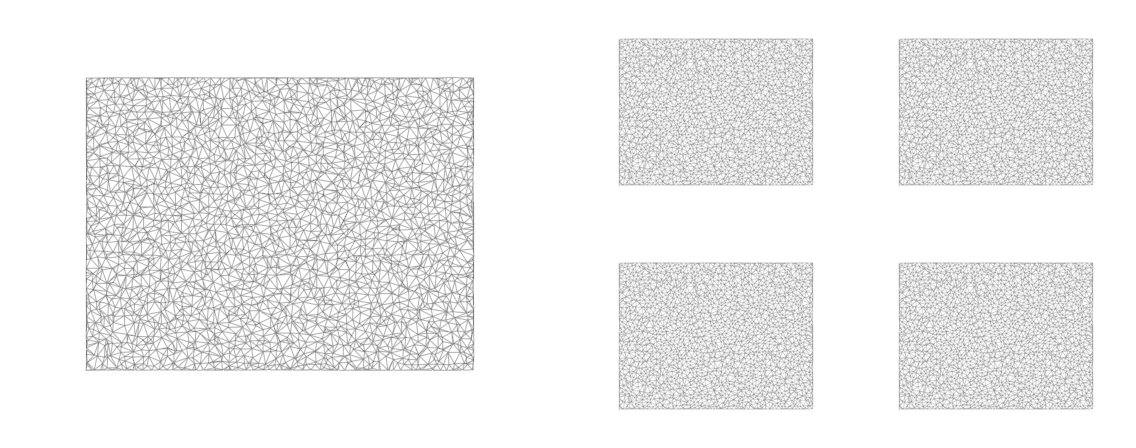
Left: one tile. Right: repeated 2 by 2.
Give the GLSL for this pattern, as a WebGL 1 fragment shader.

```glsl
precision highp float;
uniform vec2 u_resolution;

const vec2 GRID = vec2(57.0, 43.0);

vec2 hash2(vec2 p) {
  return fract(sin(vec2(dot(p, vec2(127.1, 311.7)), dot(p, vec2(269.5, 183.3)))) * 43758.5453);
}

float cross2(vec2 a, vec2 b) {
  return a.x * b.y - a.y * b.x;
}

// One scattered site per cell; the outer ring of cells collapses onto the border.
vec2 sitePosition(vec2 cell) {
  vec2 h = hash2(cell);
  vec2 inset = 0.12 * h.yx;
  return clamp(cell + 0.5 + 1.3 * (h - 0.5), inset, GRID - inset);
}

// Slope of the plane through three sites lifted onto the paraboloid z = |s|^2.
vec2 liftedSlope(vec2 a, vec2 b, vec2 c) {
  vec2 u = b - a, v = c - a;
  float zu = dot(b, b) - dot(a, a);
  float zv = dot(c, c) - dot(a, a);
  return vec2(zu * v.y - zv * u.y, u.x * zv - v.x * zu) / max(cross2(u, v), 1e-6);
}

// Soft thin stroke from a to b, seen from the origin; far helper corners draw nothing.
float stroke(vec2 a, vec2 b, float pixel) {
  if (max(length(a), length(b)) > 20.0) return 0.0;
  vec2 ab = b - a;
  float t = clamp(-dot(a, ab) / max(dot(ab, ab), 1e-6), 0.0, 1.0);
  float halfWidth = 0.042;
  float reach = halfWidth + 0.8 * pixel;
  float dist = length(a + ab * t);
  return clamp(2.0 * halfWidth * (reach - dist) / (reach * reach), 0.0, 1.0);
}

// Ink of the Delaunay triangle that holds p.
float meshInk(vec2 p, float pixel) {
  // Start from a huge counter-clockwise triangle around p.
  vec2 a = vec2(-60.0, -40.0), b = vec2(60.0, -41.0), c = vec2(1.0, 70.0);
  vec2 home = floor(p);

  for (int pass = 0; pass < 24; pass++) {
    // Find the site deepest below the plane, that is, inside the circumcircle.
    vec2 slope = liftedSlope(a, b, c);
    vec2 deepest = vec2(0.0);
    float lowest = -1e-4;
    for (int y = -3; y <= 3; y++) {
      for (int x = -3; x <= 3; x++) {
        vec2 cell = home + vec2(float(x), float(y));
        if (any(lessThan(cell, vec2(-1.0))) || any(greaterThan(cell, GRID))) continue;
        vec2 s = sitePosition(cell) - p;
        float height = dot(s, s) - dot(a, a) - dot(slope, s - a);
        if (height < lowest) {
          lowest = height;
          deepest = s;
        }
      }
    }
    if (lowest > -2e-4) break;

    // Swap one corner for that site so that the triangle still holds p.
    float sideA = cross2(a, deepest);
    float sideB = cross2(b, deepest);
    float sideC = cross2(c, deepest);
    if (sideB >= 0.0 && sideA <= 0.0) c = deepest;
    else if (sideC >= 0.0 && sideB <= 0.0) a = deepest;
    else b = deepest;
  }

  // Overlapping strokes darken each other.
  float opacity = 0.56;
  return 1.0 - (1.0 - opacity * stroke(a, b, pixel))
             * (1.0 - opacity * stroke(b, c, pixel))
             * (1.0 - opacity * stroke(c, a, pixel));
}

void main() {
  // The mesh fills a centred panel; the white margin closes the tile.
  vec2 uv = gl_FragCoord.xy / u_resolution;
  vec2 panelSize = vec2(0.692, 0.654);
  vec2 p = ((uv - 0.5) / panelSize + 0.5) * GRID;
  float pixel = GRID.x / (panelSize.x * u_resolution.x);

  float ink = 0.0;
  if (all(greaterThan(p, vec2(-0.5))) && all(lessThan(p, GRID + 0.5))) {
    ink = meshInk(p, pixel);
  }
  gl_FragColor = vec4(vec3(1.0 - ink), 1.0);
}
```
